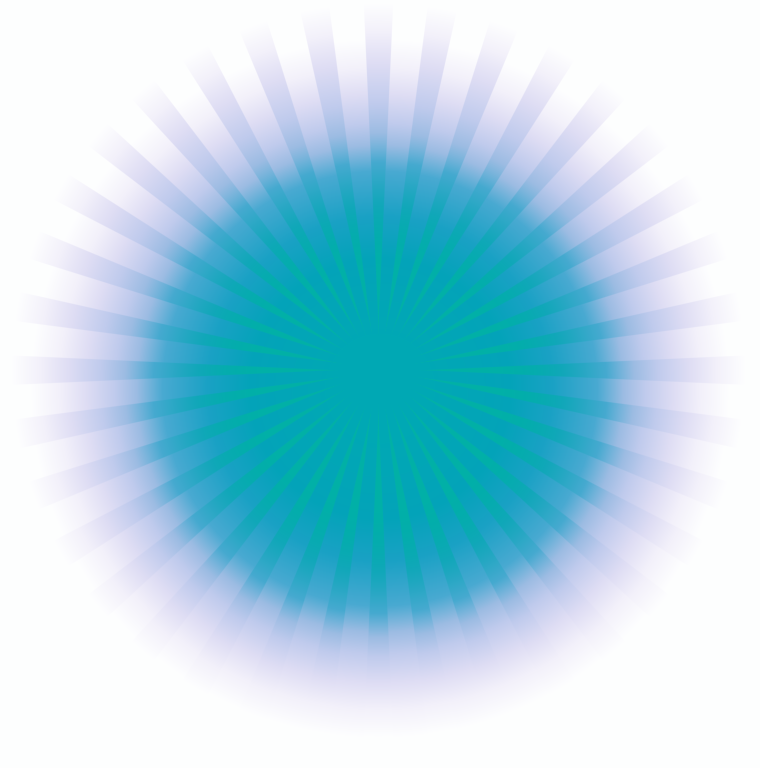
A Shadertoy shader for this background:

```glsl
// A soft teal disc with a wheel of tapering rays fading through lavender to white.

const float TAU = 6.2831853;
const float RAY_COUNT = 36.0;
const float RAY_START = 0.060;      // radius of the ray tips
const float RAY_SLOPE = 0.046;      // half-width gained per unit of length
const float REACH_INNER = 0.012;    // how much further the glow carries along
const float REACH_OUTER = 0.023;    // rays, at the disc and at the rim
const vec2 RAY_CENTER = vec2(0.498, 0.518);   // fraction of the canvas
const vec2 GLOW_CENTER = vec2(0.500, 0.494);

const vec3 TEAL = vec3(0.000, 0.659, 0.706);
const vec3 DEEP_CYAN = vec3(0.012, 0.639, 0.725);
const vec3 BLUE = vec3(0.100, 0.632, 0.770);
const vec3 SKY = vec3(0.285, 0.663, 0.820);
const vec3 PALE_BLUE = vec3(0.610, 0.735, 0.887);
const vec3 PERIWINKLE = vec3(0.749, 0.793, 0.927);
const vec3 LAVENDER = vec3(0.870, 0.865, 0.955);
const vec3 MIST = vec3(0.950, 0.942, 0.980);
const vec3 WHITE = vec3(0.994, 0.997, 0.998);
const vec3 RAY_GREEN = vec3(0.005, 0.692, 0.652);

// Blend towards the next stop between two radii
vec3 rampTo(vec3 base, vec3 next, float from, float to, float r) {
    return mix(base, next, clamp((r - from) / (to - from), 0.0, 1.0));
}

// Radial colour ramp, teal core to white
vec3 glow(float r) {
    vec3 c = rampTo(TEAL, DEEP_CYAN, 0.060, 0.170, r);
    c = rampTo(c, BLUE, 0.170, 0.225, r);
    c = rampTo(c, SKY, 0.225, 0.283, r);
    c = rampTo(c, PALE_BLUE, 0.283, 0.317, r);
    c = rampTo(c, PERIWINKLE, 0.317, 0.345, r);
    c = rampTo(c, LAVENDER, 0.345, 0.383, r);
    c = rampTo(c, MIST, 0.383, 0.418, r);
    return rampTo(c, WHITE, 0.418, 0.456, r);
}

// Coverage of the repeated wedges
float rayMask(vec2 p, float pixel) {
    float sector = TAU / RAY_COUNT;
    float angle = mod(atan(p.y, p.x) + 0.5 * sector, sector) - 0.5 * sector;
    vec2 local = length(p) * vec2(cos(angle), sin(angle));
    float edge = RAY_SLOPE * (local.x - RAY_START) - abs(local.y);
    return smoothstep(-0.8 * pixel, 0.8 * pixel, edge);
}

void mainImage(out vec4 fragColor, in vec2 fragCoord) {
    float pixel = 1.0 / iResolution.y;
    vec2 uv = fragCoord * pixel;
    vec2 canvas = iResolution.xy * pixel;
    vec2 fromRays = uv - RAY_CENTER * canvas;
    vec2 fromGlow = uv - GLOW_CENTER * canvas;

    // Glow between the rays
    float glowRadius = length(fromGlow);
    vec3 gap = glow(glowRadius);

    // Ray colour: green inside, its outer fade centred on the wheel
    float rim = smoothstep(0.27, 0.45, length(fromRays));
    float rayRadius = mix(glowRadius, length(fromRays), rim);
    vec3 ray = glow(rayRadius - mix(REACH_INNER, REACH_OUTER, rim));
    ray = mix(RAY_GREEN, ray, smoothstep(0.13, 0.32, rayRadius));

    fragColor = vec4(mix(gap, ray, rayMask(fromRays, pixel)), 1.0);
}
```
